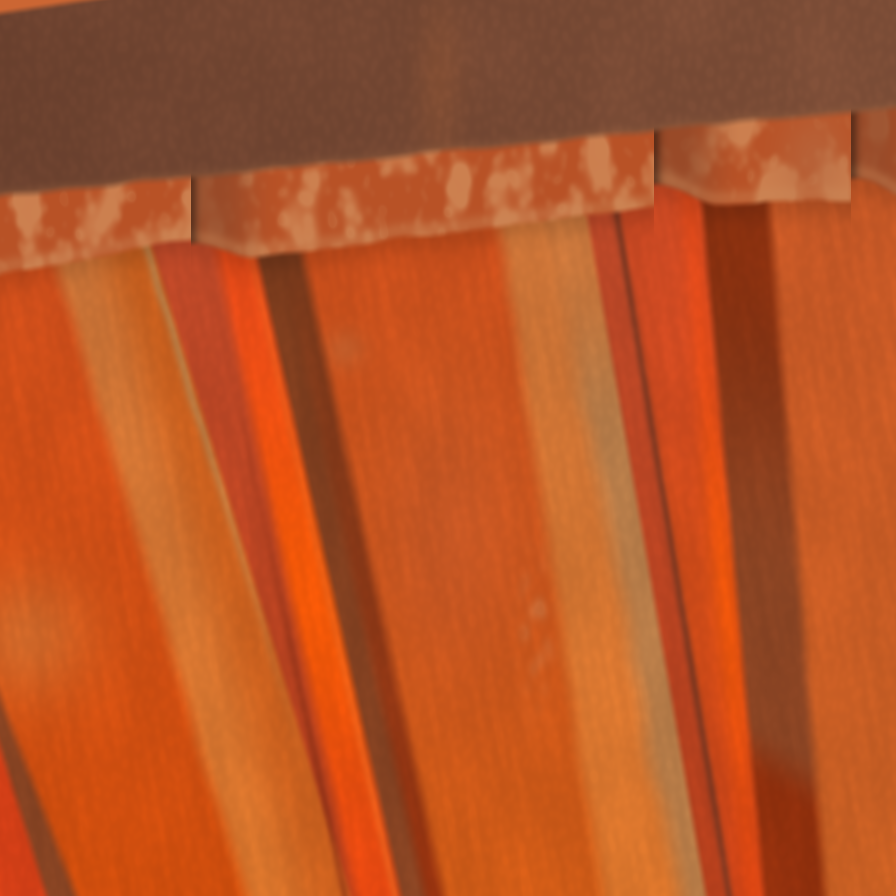
This texture is drawn by a three.js fragment shader. Its source:

```glsl
// Weathered orange timber boards fanning down from a dark beam, with a row of
// rough blocks under it. Slanted soft edges layer the boards from left to right;
// stretched cellular noise and layered sines give grain, stains and wear.
varying vec2 vUv;

vec2 hash2(vec2 p) {
  return fract(sin(vec2(dot(p, vec2(127.1, 311.7)), dot(p, vec2(269.5, 183.3)))) * 437.58);
}

// Smooth cellular noise, about 0 to 1
float cells(vec2 p) {
  vec2 id = floor(p), f = fract(p);
  float sum = 0.0;
  for (int j = -1; j <= 1; j++) {
    for (int i = -1; i <= 1; i++) {
      vec2 g = vec2(float(i), float(j));
      vec2 d = g + hash2(id + g) - f;
      sum += exp(-6.0 * dot(d, d));
    }
  }
  return clamp(sum * 0.75, 0.0, 1.0);
}

// Signed distance across a slanted edge, from its x at the foot and at y = 0.72
float across(vec2 p, float foot, float head) {
  return p.x - mix(foot, head, p.y / 0.72);
}

float past(float d, float soft) {
  return smoothstep(-soft, soft, d);
}

float band(float d, float width) {
  return exp(-d * d / (width * width));
}

float spot(vec2 p, vec2 center, vec2 size) {
  vec2 d = (p - center) / size;
  return exp(-dot(d, d));
}

vec3 boards(vec2 p) {
  float h = clamp(p.y / 0.72, 0.0, 1.0);
  vec3 tan_ = mix(vec3(0.86, 0.46, 0.17), vec3(0.81, 0.46, 0.22), h);
  vec3 dullRed = mix(vec3(0.72, 0.25, 0.11), vec3(0.76, 0.29, 0.16), h);
  vec3 flame = mix(vec3(0.88, 0.27, 0.07), vec3(0.90, 0.29, 0.10), h);
  flame = mix(flame, vec3(0.97, 0.35, 0.03), band(h - 0.45, 0.3));
  vec3 brown = mix(vec3(0.54, 0.27, 0.14), vec3(0.48, 0.23, 0.11), h);
  float wobble = 0.004 * (cells(vec2(3.0, p.y * 14.0)) - 0.5);

  // Left post corner, its shadow and the first board
  vec3 col = mix(vec3(0.84, 0.25, 0.09), brown, past(across(p, 0.052, -0.173), 0.006));
  vec3 firstBoard = mix(vec3(0.83, 0.31, 0.05), vec3(0.82, 0.31, 0.11), h);
  firstBoard = mix(firstBoard, vec3(0.82, 0.43, 0.18), 0.8 * spot(p, vec2(0.03, 0.29), vec2(0.07, 0.07)));
  col = mix(col, firstBoard, past(across(p, 0.085, -0.19), 0.008));

  // First tan strip with its pale rim
  float d = across(p, 0.273, 0.058) + wobble;
  col = mix(col, mix(tan_, vec3(0.80, 0.38, 0.12), past(d - 0.06, 0.035)), past(d, 0.013));
  d = across(p, 0.391, 0.171);
  col = mix(col, vec3(0.74, 0.53, 0.31), 0.7 * band(d + 0.006 + wobble, 0.006) * past(p.y - 0.35, 0.25));

  // First post: dull side, bright face, dark flank
  col = mix(col, dullRed, past(d, 0.005));
  d = across(p, 0.397, 0.241);
  col = mix(col, vec3(0.48, 0.16, 0.07), 0.5 * band(d + 0.012, 0.005) * (1.0 - h));
  col = mix(col, flame, past(d, 0.010));
  d = across(p, 0.447, 0.285);
  col = mix(col, vec3(0.92, 0.42, 0.14), 0.5 * band(d + 0.006, 0.005) * (1.0 - 0.5 * h));
  col = mix(col, brown, past(d, 0.006));
  col = mix(col, vec3(0.60, 0.19, 0.05), 0.9 * past(d - 0.027, 0.009) * (1.0 - h));

  // Middle board
  vec3 middle = mix(vec3(0.82, 0.36, 0.09), vec3(0.80, 0.31, 0.11), h);
  middle = mix(middle, vec3(0.78, 0.34, 0.14), spot(p, vec2(0.50, 0.42), vec2(0.10, 0.18)));
  middle = mix(middle, vec3(0.77, 0.42, 0.22), 0.5 * spot(p, vec2(0.385, 0.61), vec2(0.022, 0.022)));
  middle = mix(middle, vec3(0.83, 0.49, 0.28), 0.6 * spot(p, vec2(0.60, 0.30), vec2(0.018, 0.07)) * cells(p * vec2(60.0, 40.0)));
  col = mix(col, middle, past(across(p, 0.495, 0.337), 0.009));

  // Second tan strip, greyed toward its right rim
  d = across(p, 0.671, 0.562) + wobble;
  col = mix(col, tan_, past(d, 0.013));
  d = across(p, 0.788, 0.662);
  col = mix(col, vec3(0.70, 0.50, 0.31), 0.8 * past(d + 0.032 + 0.012 * h + 2.0 * wobble, 0.018) * (1.0 - 0.8 * past(h - 0.85, 0.15)));

  // Second post with a seam, then its shaded flank
  col = mix(col, dullRed, past(d, 0.005));
  d = across(p, 0.814, 0.695);
  col = mix(col, mix(dullRed, flame, 0.35), past(d, 0.006));
  col = mix(col, vec3(0.45, 0.21, 0.13), 0.7 * band(d, 0.005));
  d = across(p, 0.853, 0.788);
  col = mix(col, flame, 0.75 * band(d + 0.013, 0.014));
  vec3 flank = mix(vec3(0.58, 0.19, 0.05), vec3(0.55, 0.27, 0.14), past(p.y - 0.14 + 0.6 * (p.x - 0.88), 0.035));
  flank = mix(flank, vec3(0.54, 0.19, 0.06), past(p.y - 0.53, 0.2));
  col = mix(col, flank, past(d, 0.006));

  // Right board
  vec3 right = mix(vec3(0.80, 0.38, 0.14), vec3(0.79, 0.35, 0.15), h);
  return mix(col, right, past(across(p, 0.921, 0.863), 0.009));
}

void main() {
  vec2 p = vUv;
  float along = p.x + 0.17 * p.y;
  float grain = cells(vec2(along * 85.0, p.y * 9.0)) - 0.5;
  float stain = cells(p * vec2(13.0, 8.0)) - 0.5;
  float speck = cells(p * vec2(110.0, 75.0)) - 0.5;
  vec3 col = boards(p) * (1.0 + 0.045 * grain + 0.05 * stain + 0.03 * speck);

  // Blocks: each has its own lower edge and a shaded left end
  float start = p.x < 0.213 ? -0.1 : p.x < 0.73 ? 0.213 : p.x < 0.95 ? 0.73 : 0.95;
  float low = p.x < 0.213 ? 0.694 + 0.185 * p.x : p.x < 0.73 ? 0.677 + 0.127 * p.x : 0.748 + 0.03 * p.x;
  low += 0.025 * (1.0 - smoothstep(0.0, 0.07, p.x - start)) + 0.003 * (cells(vec2(p.x * 22.0, 5.0)) - 0.5);
  float mottle = cells(p * vec2(30.0, 14.0)) * 0.7 + 0.3 * cells(p * vec2(70.0, 50.0));
  vec3 block = mix(vec3(0.72, 0.32, 0.15), vec3(0.80, 0.50, 0.31), smoothstep(0.15, 0.75, mottle));
  block = mix(block, vec3(0.56, 0.28, 0.16), 0.75 * (1.0 - smoothstep(0.03, 0.10, p.x - start)));
  block = mix(block, vec3(0.72, 0.42, 0.26), 0.6 * spot(p, vec2(0.91, 0.82), vec2(0.04, 0.06)));
  block = mix(block, vec3(0.80, 0.54, 0.35), 0.35 * band(p.y - low - 0.008, 0.009));
  block *= 1.0 - 0.4 * band(p.x - start, 0.008);
  col *= 1.0 - 0.12 * band(p.y - low, 0.02);
  col = mix(col, block, past(p.y - low, 0.005));

  // Dark beam with a worn lower lip, and lit wood over its top left corner
  float beamLow = 0.781 + 0.1 * p.x + 0.003 * (cells(vec2(p.x * 18.0, 2.0)) - 0.5);
  vec3 beam = mix(vec3(0.43, 0.26, 0.185), vec3(0.50, 0.31, 0.22), p.x);
  beam = mix(beam, vec3(0.58, 0.34, 0.21), 0.5 * spot(p, vec2(0.49, 0.91), vec2(0.025, 0.09)));
  beam *= 1.0 + 0.05 * speck + 0.05 * stain;
  beam = mix(beam, vec3(0.60, 0.39, 0.25), 0.35 * band(p.y - beamLow, 0.007));
  col = mix(col, beam, past(p.y - beamLow, 0.006));
  col = mix(col, vec3(0.80, 0.40, 0.20), past(p.y - 0.985 - 0.15 * p.x, 0.005));

  gl_FragColor = vec4(col, 1.0);
}
```
